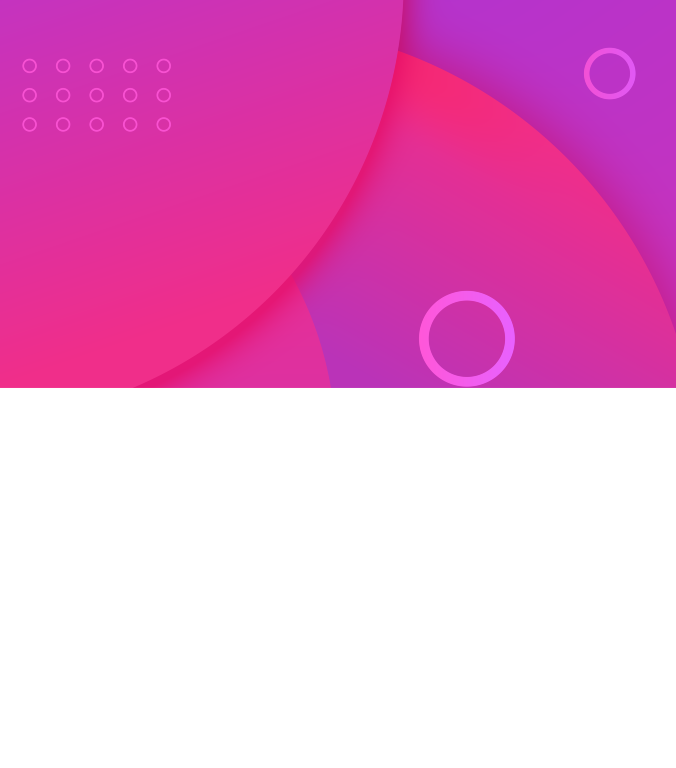
Give the GLSL for this background, as a Shadertoy shader.

```glsl
// Overlapping magenta discs with soft shadows and neon rings above a white panel.
// Discs are signed distances filled with linear gradients, painted back to front;
// one unit is the canvas width, and a clamped repeat makes the grid of small rings.

const vec3 PURPLE  = vec3(0.71, 0.20, 0.80);
const vec3 ORCHID  = vec3(0.77, 0.20, 0.75);
const vec3 PINK    = vec3(0.94, 0.18, 0.54);
const vec3 CRIMSON = vec3(0.96, 0.16, 0.46);
const vec3 SHADE   = vec3(0.78, 0.06, 0.42);
const vec3 NEON    = vec3(1.00, 0.34, 0.85);
const vec3 VIOLET  = vec3(0.91, 0.38, 1.00);

float disc(vec2 p, vec2 center, float radius) {
    return length(p - center) - radius;
}

float ring(vec2 p, vec2 center, float radius, float halfWidth) {
    return abs(disc(p, center, radius)) - halfWidth;
}

// Antialiased coverage of a signed distance
float cover(float d, float pixel) {
    return 1.0 - smoothstep(-0.6 * pixel, 0.6 * pixel, d);
}

// Shadow strength, fading smoothly outside a shape
float shadow(float d, float reach) {
    float t = max(d, 0.0) / reach;
    return exp(-1.2 * t - t * t);
}

// Distance to the nearest ring of a grid with the given cell counts
float ringGrid(vec2 p, vec2 first, vec2 pitch, vec2 count, float radius, float halfWidth) {
    vec2 cell = clamp(round((p - first) / pitch), vec2(0.0), count - 1.0);
    return ring(p, first + cell * pitch, radius, halfWidth);
}

// Colour running from left to right across a ring
vec3 neonGradient(vec2 p, vec2 center, float radius) {
    return mix(NEON, VIOLET, clamp(0.5 + 0.5 * (p.x - center.x) / radius, 0.0, 1.0));
}

void mainImage(out vec4 fragColor, in vec2 fragCoord) {
    vec2 p = fragCoord / iResolution.x;
    float pixel = 1.0 / iResolution.x;
    float canvasTop = iResolution.y / iResolution.x;
    float depth = canvasTop - p.y;

    // Purple backdrop, warmer to the lower right
    float warmth = clamp(1.1 * (p.x - 0.66) + 1.6 * depth, 0.0, 1.0);
    vec3 color = mix(PURPLE, ORCHID, warmth);

    // Right disc: crimson rim down to orchid
    float rightDisc = disc(p, vec2(0.3605, 0.4258), 0.675);
    color = mix(color, SHADE, 0.42 * shadow(rightDisc, 0.065));
    float fall = clamp(0.5 - 1.146 * p.x + 2.022 * depth, 0.0, 1.0);
    vec3 rightFill = mix(PINK, PURPLE + vec3(0.02, 0.0, -0.08), fall);
    float rim = (1.0 - smoothstep(0.0, 0.25, fall)) * (1.0 - smoothstep(0.6, 0.85, p.x));
    rightFill = mix(rightFill, CRIMSON, rim);
    color = mix(color, rightFill, cover(rightDisc, pixel));

    // Lower disc, mostly hidden
    float lowerDisc = disc(p, vec2(-0.0223, 0.4763), 0.519);
    vec3 lowerFill = mix(PINK, ORCHID, clamp(0.25 + 1.1 * (depth - 0.42), 0.0, 0.5));
    color = mix(color, lowerFill, cover(lowerDisc, pixel));

    // Front disc at the upper left with its shadow
    vec2 frontCenter = vec2(-0.0597, 1.1673);
    float frontDisc = disc(p, frontCenter, 0.657);
    float shadowDisc = disc(p, frontCenter - vec2(0.0, 0.012), 0.657);
    vec3 shadowColor = mix(SHADE, vec3(0.90, 0.05, 0.40), cover(min(rightDisc, lowerDisc), pixel));
    color = mix(color, shadowColor, 0.7 * shadow(shadowDisc, 0.042));
    float slope = clamp((depth + 0.34 * p.x) / 0.57, 0.0, 1.0);
    color = mix(color, mix(ORCHID, PINK, slope), cover(frontDisc, pixel));

    // Neon rings
    vec2 largeCenter = vec2(0.6907, 0.635);
    float largeRing = ring(p, largeCenter, 0.0637, 0.0072);
    color = mix(color, neonGradient(p, largeCenter, 0.07), cover(largeRing, pixel));
    vec2 smallCenter = vec2(0.902, 1.0273);
    float smallRing = ring(p, smallCenter, 0.0341, 0.0041);
    color = mix(color, neonGradient(p, smallCenter, 0.038), 0.82 * cover(smallRing, pixel));
    float rings = ringGrid(p, vec2(0.0438, 0.952), vec2(0.0496, 0.0433), vec2(5.0, 3.0), 0.0094, 0.0013);
    color = mix(color, NEON, 0.85 * cover(rings, pixel));

    // White panel below
    color = mix(color, vec3(1.0), cover(p.y - 0.5622, pixel));
    fragColor = vec4(color, 1.0);
}
```
